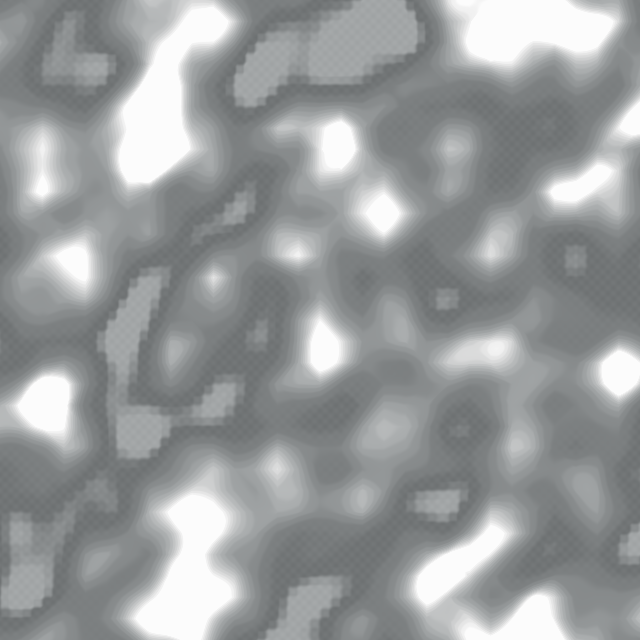
This texture is drawn by a WebGL 1 fragment shader. Its source:

```glsl
precision highp float;
// Grey terraced relief: pale faceted peaks over dark, softly pixelated valleys.

uniform vec2 u_resolution;

const vec2 SEED = vec2(17.0, 41.0);
const float FACETS = 30.0;          // triangulated grid across the canvas
const float FACET_MIX = 0.6;        // 0 rounded contours, 1 straight ones
const float BLOCKS = 60.0;          // pixelated cells across the canvas
const float DIAGONAL_STRETCH = 0.12;
const float BASE_TONE = 0.435;
const float TONE_GAIN = 0.08;
const float TONE_GROWTH = 1.38;
const float TERRACE_STEP = 0.045;
const float TERRACE_MIX = 0.7;
const float GLOW_STRENGTH = 0.2;
const float WEAVE_STRENGTH = 0.012;
const float WHITE_TONE = 0.99;
const vec3 COOL_TINT = vec3(-0.01, 0.004, 0.008);
const float PI = 3.14159265;

float hash(vec2 p) {
  vec3 q = fract(p.xyx * vec3(0.1031, 0.1030, 0.0973));
  q += dot(q, q.yzx + 33.33);
  return fract((q.x + q.y) * q.z);
}

// Contribution of one lattice corner, its slope in one of eight directions
float corner(vec2 cell, vec2 offset) {
  float angle = floor(hash(cell) * 8.0) * PI / 4.0;
  return dot(vec2(cos(angle), sin(angle)), offset);
}

float gradientNoise(vec2 p) {
  vec2 i = floor(p);
  vec2 f = p - i;
  vec2 w = f * f * f * (f * (f * 6.0 - 15.0) + 10.0);
  vec2 e = vec2(1.0, 0.0);
  float low = mix(corner(i, f), corner(i + e, f - e), w.x);
  float high = mix(corner(i + e.yx, f - e.yx), corner(i + 1.0, f - 1.0), w.x);
  return mix(low, high, w.y);
}

// Height with a spread of about one around zero
float relief(vec2 uv) {
  vec2 p = uv - DIAGONAL_STRETCH * uv.yx;
  float broad = gradientNoise(p * 3.2 + SEED);
  float medium = gradientNoise(p * 7.0 + SEED * 2.0 + 0.37);
  float fine = gradientNoise(p * 13.0 + SEED * 3.0 + 0.71);
  return (0.55 * broad + 0.75 * medium + 0.35 * fine) / 0.213;
}

// Flat triangles, each square split along its more level diagonal
float facetedRelief(vec2 uv) {
  vec2 i = floor(uv * FACETS);
  vec2 f = uv * FACETS - i;
  float a = relief(i / FACETS);
  float b = relief((i + vec2(1.0, 0.0)) / FACETS);
  float c = relief((i + vec2(0.0, 1.0)) / FACETS);
  float d = relief((i + 1.0) / FACETS);
  if (abs(a - d) < abs(b - c)) {
    return f.x > f.y ? a + (b - a) * f.x + (d - b) * f.y
                     : a + (c - a) * f.y + (d - c) * f.x;
  }
  return f.x + f.y < 1.0 ? a + (b - a) * f.x + (c - a) * f.y
                         : d + (c - d) * (1.0 - f.x) + (b - d) * (1.0 - f.y);
}

// Soft-edged steps between brightness levels
float terrace(float tone) {
  float level = tone / TERRACE_STEP;
  float stepped = floor(level) + smoothstep(0.25, 0.75, fract(level));
  return mix(tone, stepped * TERRACE_STEP, TERRACE_MIX);
}

// Deep valleys brighten again in soft square cells
float valleyGlow(vec2 uv) {
  vec2 s = uv * BLOCKS - 0.5;
  vec2 block = floor(s) + smoothstep(0.2, 0.8, fract(s)) + 0.5;
  return GLOW_STRENGTH * smoothstep(1.15, 2.1, -relief(block / BLOCKS));
}

void main() {
  vec2 uv = gl_FragCoord.xy / min(u_resolution.x, u_resolution.y);

  // Peaks
  float height = mix(relief(uv), facetedRelief(uv), FACET_MIX);
  float tone = BASE_TONE + TONE_GAIN * exp(TONE_GROWTH * height);
  tone = min(terrace(min(tone, 1.05)), WHITE_TONE);

  // Valleys with a faint woven grid
  vec2 wave = cos(2.0 * PI * BLOCKS * uv);
  float darkness = 1.0 - smoothstep(-0.7, 0.1, height);
  tone += valleyGlow(uv) + WEAVE_STRENGTH * darkness * wave.x * wave.y;

  // Cool tint fading towards white
  vec3 color = vec3(tone) + COOL_TINT * (1.0 - smoothstep(0.6, 0.95, tone));
  gl_FragColor = vec4(color, 1.0);
}
```
